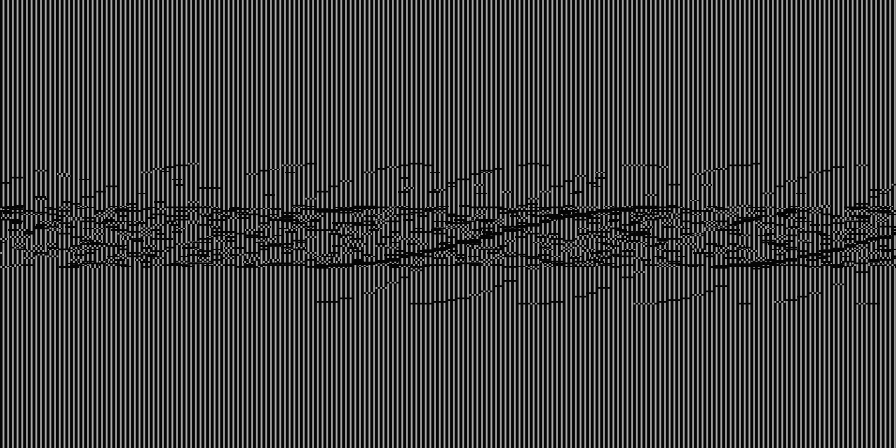
This pattern is drawn by a Shadertoy shader. Its source:

```glsl
// Fine vertical sine stripes on black, torn across the middle by a band.
// Flat one-row dashes follow families of phase-shifted cosine waves; each
// dash blanks the stripes or slides them by half a period.

float hash(vec2 p) {
    return fract(sin(dot(p, vec2(12.9898, 78.233))) * 437.5853);
}

// Flat dash: the wave height snapped to the centre of one of 256 rows
float dash(float y, float height, float halfHeight, float pixel) {
    float snapped = (floor(height * 256.0) + 0.5) / 256.0;
    return 1.0 - smoothstep(halfHeight - 0.5 * pixel, halfHeight + 0.5 * pixel, abs(y - snapped));
}

// Clipped sine, lit for about 0.6 of its period
float stripes(float phase) {
    return max(0.0, sin(phase) + 0.3) / 1.3;
}

void mainImage(out vec4 fragColor, in vec2 fragCoord) {
    vec2 uv = fragCoord / iResolution.xy;
    float pixel = 1.0 / iResolution.y;
    float stripePhase = 1200.0 * (uv.x - 0.5);
    float column = uv.x * 191.0;

    // Thin rows, each cut into short cells at its own offset
    float row = floor(uv.y * 256.0);
    float cell = floor(column / 2.2 + hash(vec2(row, 3.0)));
    float step3 = floor(column / 2.5);
    float waveX = (step3 + 0.5) * 2.5 / 191.0;

    float blank = 0.0;
    float slide = 0.0;

    // Inner waves, with two strong rising lines
    for (int i = 0; i < 7; i++) {
        float id = float(i);
        float phase = 8.38 * (waveX - 0.355 - 0.111 * id);
        float height = 0.4715 - 0.0655 * cos(phase);
        bool strong = (i == 0 || i == 4) && sin(phase) > 0.0 && waveX > 0.35;
        float pick = hash(vec2(step3, id + 11.0));
        float mark = dash(uv.y, height, strong ? 0.0039 : 0.00195, pixel);
        if (strong || pick > 0.5) blank = max(blank, mark);
        else if (pick > 0.2) slide = max(slide, mark);
    }

    // Taller, sparser waves seen only where they rise
    for (int i = 0; i < 6; i++) {
        float id = float(i);
        float phase = 8.38 * (waveX - 0.345 - 0.125 * id);
        float height = 0.478 - 0.155 * cos(phase);
        float pick = hash(vec2(step3, id + 37.0));
        bool shown = sin(phase) > -0.15 && (uv.y > 0.45 || waveX > 0.335);
        float mark = shown ? dash(uv.y, height, 0.00195, pixel) : 0.0;
        if (pick > 0.6) blank = max(blank, mark);
        else if (pick > 0.25) slide = max(slide, mark);
    }

    // Scattered dashes: dense in the core, crowded along both of its edges
    float fromCentre = abs(uv.y - 0.4715);
    float core = 1.0 - smoothstep(0.064, 0.069, fromCentre);
    float rim = 1.0 - smoothstep(0.001, 0.005, abs(fromCentre - 0.0655));
    float upper = step(0.4715, uv.y) * (1.0 - smoothstep(0.14, 0.165, fromCentre));
    float density = 0.025 * upper + 0.18 * core + 0.2 * rim;
    float scatter = hash(vec2(cell, row)) < density ? 1.0 : 0.0;
    float kind = step(0.45, hash(vec2(cell + 91.0, row)));
    blank = max(blank, scatter * kind);
    slide = max(slide, scatter * (1.0 - kind));

    // Stripes, slid or blanked by the dashes
    float straight = stripes(stripePhase);
    float shifted = stripes(stripePhase + 3.14159);
    float light = mix(straight, shifted, slide) * (1.0 - blank);
    fragColor = vec4(vec3(0.02 + 0.66 * light), 1.0);
}
```
